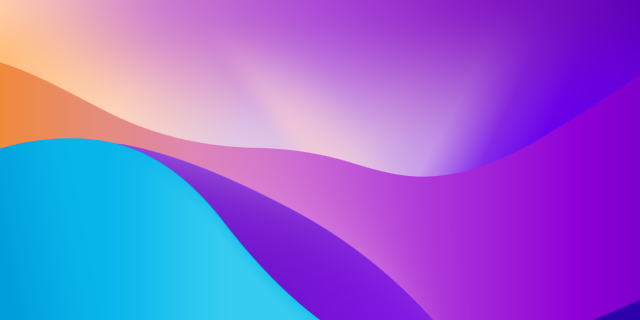
This background is drawn by a WebGL 2 fragment shader. Its source:

```glsl
#version 300 es
precision highp float;
// Smooth overlapping waves: a peach to violet sky, a pink ribbon, a purple lobe and a cyan hill.
uniform vec2 u_resolution;
out vec4 fragColor;

// Cubic between two knots, each given as (x, height, slope)
float wave(float x, vec3 a, vec3 b) {
    float w = b.x - a.x;
    float t = clamp((x - a.x) / w, 0.0, 1.0);
    float s = 1.0 - t;
    return a.y * s * s * (1.0 + 2.0 * t) + b.y * t * t * (3.0 - 2.0 * t)
         + w * t * s * (a.z * s - b.z * t);
}

float ridgeHeight(float x) {
    vec3 a = vec3(0.34, 0.648, -0.5), b = vec3(0.8, 0.538, -0.02);
    vec3 c = vec3(1.1, 0.491, -0.31), d = vec3(1.32, 0.448, 0.0);
    vec3 e = vec3(1.7, 0.574, 0.6);
    if (x < a.x) return wave(x, vec3(0.0, 0.805, -0.3), a);
    if (x < b.x) return wave(x, a, b);
    if (x < c.x) return wave(x, b, c);
    if (x < d.x) return wave(x, c, d);
    if (x < e.x) return wave(x, d, e);
    return wave(x, e, vec3(2.0, 0.766, 0.66));
}

float lobeHeight(float x) {
    vec3 a = vec3(0.4, 0.546, -0.2), b = vec3(0.9, 0.352, -0.52);
    if (x < a.x) return wave(x, vec3(0.0, 0.45, 0.4), a);
    if (x < b.x) return wave(x, a, b);
    return wave(x, b, vec3(1.354, 0.0, -1.1)) - max(x - 1.354, 0.0);
}

float hillHeight(float x) {
    vec3 a = vec3(0.22, 0.568, 0.0), b = vec3(0.7, 0.305, -1.3);
    if (x < a.x) return wave(x, vec3(0.0, 0.536, 0.3), a);
    if (x < b.x) return wave(x, a, b);
    return wave(x, b, vec3(1.0, 0.0, -0.75)) - max(x - 1.0, 0.0);
}

// Antialiased coverage of the region where d is positive
float cover(float d) {
    return clamp(0.5 + d / max(fwidth(d), 1e-5), 0.0, 1.0);
}

// Blend to the next gradient stop between positions a and b
void stop(inout vec3 c, float x, float a, float b, vec3 next) {
    c = mix(c, next, clamp((x - a) / (b - a), 0.0, 1.0));
}

vec3 skyColor(vec2 p, float ridge) {
    float depth = max(p.y - ridge, 0.0);
    vec3 top = vec3(1.0, 0.8, 0.66);
    stop(top, p.x, 0.0, 0.2, vec3(0.93, 0.7, 0.74));
    stop(top, p.x, 0.2, 0.5, vec3(0.8, 0.49, 0.82));
    stop(top, p.x, 0.5, 1.0, vec3(0.67, 0.28, 0.84));
    stop(top, p.x, 1.0, 1.45, vec3(0.54, 0.12, 0.78));
    stop(top, p.x, 1.45, 2.0, vec3(0.37, 0.0, 0.72));

    // Light near the ridge leans to the right as it rises
    float x = p.x - 0.6 * depth;
    vec3 low = vec3(1.0, 0.74, 0.47);
    stop(low, x, 0.0, 0.35, vec3(1.0, 0.84, 0.73));
    stop(low, x, 0.35, 0.72, vec3(0.89, 0.8, 0.9));
    stop(low, x, 0.72, 1.1, vec3(0.87, 0.76, 0.9));
    stop(low, x, 1.1, 1.3, vec3(0.8, 0.65, 0.92));
    stop(low, x, 1.3, 1.5, vec3(0.52, 0.17, 0.92));
    stop(low, x, 1.5, 1.7, vec3(0.42, 0.0, 0.93));
    stop(low, x, 1.7, 2.0, vec3(0.4, 0.0, 0.84));
    vec3 c = mix(low, top, smoothstep(-0.12, 1.05, depth / (1.0 - ridge)));

    // Soft peach fold
    float d = p.x - 0.7 - 0.72 * (0.87 - p.y);
    float fold = smoothstep(-0.07, 0.03, d) * (1.0 - smoothstep(0.02, 0.3, d));
    return mix(c, vec3(1.0, 0.82, 0.81), 0.5 * fold * (1.0 - smoothstep(0.6, 0.95, p.y)));
}

vec3 ribbonColor(vec2 p, float lobe) {
    vec3 c = vec3(0.94, 0.54, 0.23);
    stop(c, p.x, 0.0, 0.3, vec3(0.9, 0.55, 0.48));
    stop(c, p.x, 0.3, 0.6, vec3(0.87, 0.52, 0.68));
    stop(c, p.x, 0.6, 0.9, vec3(0.8, 0.42, 0.81));
    stop(c, p.x, 0.9, 1.2, vec3(0.71, 0.28, 0.85));
    stop(c, p.x, 1.2, 1.5, vec3(0.64, 0.15, 0.85));
    stop(c, p.x, 1.5, 1.8, vec3(0.56, 0.0, 0.84));
    stop(c, p.x, 1.8, 2.0, vec3(0.49, 0.0, 0.8));
    float sheen = exp(-8.0 * max(p.y - lobe, 0.0)) * smoothstep(0.4, 0.8, p.x);
    return mix(c, vec3(0.88, 0.55, 0.88), 0.45 * sheen * (1.0 - smoothstep(1.1, 1.5, p.x)));
}

void main() {
    vec2 p = gl_FragCoord.xy / u_resolution * vec2(2.0, 1.0);
    float ridge = ridgeHeight(p.x), lobe = lobeHeight(p.x), hill = hillHeight(p.x);

    vec3 color = mix(skyColor(p, ridge), ribbonColor(p, lobe), cover(ridge - p.y));

    // Indigo corner
    color = mix(color, vec3(0.18, 0.0, 0.67), cover(0.43 * (p.x - 1.854) - p.y));

    // Purple lobe, paler along its upper rim
    vec3 purple = mix(vec3(0.44, 0.06, 0.81), vec3(0.5, 0.07, 0.89), smoothstep(0.8, 1.3, p.x));
    float rim = exp(-9.0 * max(lobe - p.y, 0.0));
    purple = mix(purple, vec3(0.57, 0.28, 0.84), rim * (1.0 - 0.7 * smoothstep(0.5, 1.3, p.x)));
    color = mix(color, purple, cover(lobe - p.y));

    // Cyan hill, brighter toward its right flank
    vec3 cyan = mix(vec3(0.0, 0.62, 0.86), vec3(0.03, 0.71, 0.92), smoothstep(0.0, 0.35, p.x + 0.2 * p.y));
    cyan = mix(cyan, vec3(0.21, 0.8, 0.94), smoothstep(0.3, 0.75, p.x) * smoothstep(0.0, 0.14, hill - p.y + 0.07));
    color = mix(color, cyan, cover(hill - p.y));

    fragColor = vec4(color, 1.0);
}
```
